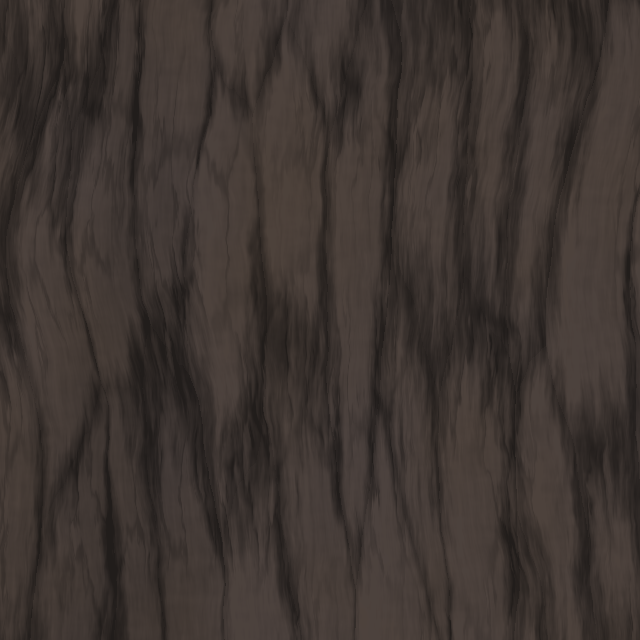
Reproduce this texture procedurally as a Shadertoy shader.

```glsl
#define RIDGES vec2(10.5, 1.75)
#define CRACKS vec2(30.0, 4.2)
#define FIBRES vec2(105.0, 13.0)
#define GRAIN vec2(230.0, 42.0)
#define MEANDER 0.038
#define RAGGED 0.40
#define CRACK_DEPTH 0.27
#define SIDE_SHADE 0.26
#define RELIEF 0.30
#define GROOVE_COLOR vec3(0.130, 0.113, 0.105)
#define RIDGE_COLOR vec3(0.292, 0.251, 0.231)

vec2 hash2(vec2 p) {
    vec3 q = fract(p.xyx * vec3(0.1031, 0.1030, 0.0973));
    q += dot(q, q.yzx + 33.33);
    return fract((q.xx + q.yz) * q.zy);
}

float noise(vec2 p) {
    vec2 i = floor(p), f = fract(p);
    f = f * f * (3.0 - 2.0 * f);
    float low = mix(hash2(i).x, hash2(i + vec2(1, 0)).x, f.x);
    float high = mix(hash2(i + vec2(0, 1)).x, hash2(i + vec2(1, 1)).x, f.x);
    return mix(low, high, f.y);
}

float fbm(vec2 p) {
    float sum = 0.0, amp = 0.5;
    for (int i = 0; i < 4; i++) {
        sum += amp * noise(p);
        p = p * 2.03 + 17.3;
        amp *= 0.5;
    }
    return sum / 0.9375;
}

// x: distance to the cell border, y: signed side within the cell
vec2 plates(vec2 p) {
    vec2 cell = floor(p), nearest = vec2(0.0);
    float best = 1e3, border = 1e3;
    for (int j = -1; j <= 1; j++)
    for (int i = -1; i <= 1; i++) {
        vec2 c = cell + vec2(i, j);
        vec2 r = c + 0.08 + 0.84 * hash2(c) - p;
        if (dot(r, r) < best) { best = dot(r, r); nearest = r; }
    }
    for (int j = -2; j <= 2; j++)
    for (int i = -2; i <= 2; i++) {
        vec2 c = cell + vec2(i, j);
        vec2 r = c + 0.08 + 0.84 * hash2(c) - p;
        vec2 gap = r - nearest;
        if (dot(gap, gap) > 1e-4)
            border = min(border, dot(0.5 * (r + nearest), normalize(gap)));
    }
    return vec2(border, nearest.x);
}

void mainImage(out vec4 fragColor, in vec2 fragCoord) {
    vec2 uv = fragCoord / iResolution.y;

    // Upright growth with gentle meanders and finer wobble
    vec2 p = uv + 3.0;
    p.x += MEANDER * (2.0 * noise(uv * vec2(4.0, 3.2) + 5.0) - 1.0);
    p.x += 0.014 * (fbm(uv * vec2(12.0, 11.0) + 21.0) - 0.5);
    p.y += 0.07 * (fbm(uv * vec2(30.0, 4.0) + 43.0) - 0.5);

    float fibre = fbm(p * FIBRES) - 0.5;
    float litFibre = fbm((p + vec2(0.0022, -0.003)) * FIBRES) - 0.5;
    float grain = noise(p * GRAIN) - 0.5;
    float wrinkle = fbm(uv * vec2(38.0, 80.0)) - 0.5;

    // Long overlapping ridges with ragged, shaded flanks
    vec2 plate = plates(p * RIDGES);
    float spread = smoothstep(0.25, 0.75, noise(uv * vec2(7.0, 2.5) + 71.0));
    float width = mix(0.09, 0.36, spread);
    float edge = plate.x + RAGGED * fibre * (0.3 + 0.7 * spread);
    float ridge = smoothstep(-0.06, width, edge);

    // Thin cracks running along the ridges
    float split = plates(p * CRACKS + vec2(1.0 * fibre, 0.0)).x + 0.08 * grain;
    float crackMask = smoothstep(0.25, 0.75, noise(uv * vec2(15.0, 5.0) + 9.0));
    float crack = (1.0 - smoothstep(0.0, 0.13, split)) * crackMask;

    // Broad upright hollows and surface relief
    float hollow = smoothstep(0.55, 0.9, noise(uv * vec2(4.5, 1.0) + 90.0));
    float tone = 0.27 + 0.72 * ridge - CRACK_DEPTH * crack - 0.24 * hollow;
    tone += SIDE_SHADE * plate.y * (1.0 - 0.5 * ridge);
    tone += RELIEF * (fibre - litFibre) * (1.2 - 0.5 * ridge);
    tone += 0.16 * fibre + 0.08 * grain + 0.12 * wrinkle;

    vec3 color = mix(GROOVE_COLOR, RIDGE_COLOR, clamp(tone, 0.0, 1.05));
    float warmth = fbm(uv * vec2(7.0, 4.0) + 33.0) - 0.5;
    color *= 1.0 + warmth * vec3(0.03, 0.0, -0.08);
    fragColor = vec4(color, 1.0);
}
```
